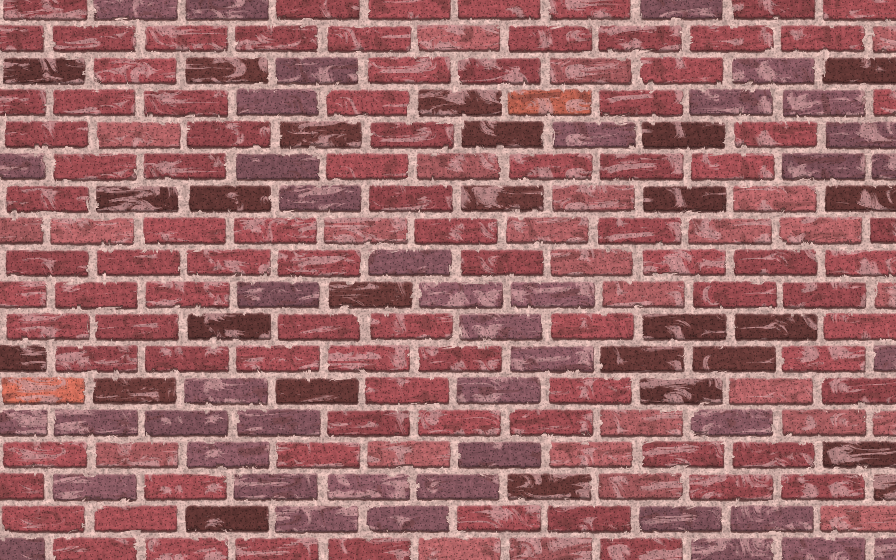
Give the GLSL for this texture, as a Shadertoy shader.

```glsl
// Weathered red brick wall in running bond with pale, shadowed mortar.
#define ROWS 17.49
#define BRICKS 6.154
#define HALF_SIZE vec2(0.0745, 0.0230)
#define ROUGHNESS 0.0016
#define WEAR 0.5
#define RED vec3(0.61, 0.30, 0.315)
#define PLUM vec3(0.52, 0.34, 0.37)
#define ROSE vec3(0.70, 0.42, 0.42)
#define DARK vec3(0.39, 0.22, 0.21)
#define ORANGE vec3(0.78, 0.41, 0.34)
#define PALE vec3(0.79, 0.60, 0.60)
#define MORTAR vec3(0.88, 0.73, 0.70)

float hash(vec2 p) {
    vec3 q = fract(p.xyx * vec3(0.1031, 0.1030, 0.0973));
    q += dot(q, q.yzx + 33.33);
    return fract((q.x + q.y) * q.z);
}

vec2 hash2(vec2 p) {
    return vec2(hash(p), hash(p + 57.3));
}

// Distance to the nearest scattered point
float cells(vec2 p) {
    vec2 base = floor(p);
    float nearest = 2.0;
    for (int y = -1; y <= 1; y++)
        for (int x = -1; x <= 1; x++) {
            vec2 cell = base + vec2(x, y);
            nearest = min(nearest, length(cell + hash2(cell) - p));
        }
    return nearest;
}

// Layered, warped sines, roughly -0.8 to 0.8
float waves(vec2 p) {
    float sum = 0.0, amplitude = 0.5;
    for (int i = 0; i < 5; i++) {
        p = mat2(0.8, 0.6, -0.6, 0.8) * p * 1.7 + 1.3;
        p += 0.8 * sin(p.yx * 1.1);
        sum += amplitude * sin(p.x) * sin(p.y);
        amplitude *= 0.65;
    }
    return sum;
}

float roundedBox(vec2 p, vec2 halfSize, float radius) {
    vec2 d = abs(p) - halfSize + radius;
    return length(max(d, 0.0)) + min(max(d.x, d.y), 0.0) - radius;
}

vec3 brickColor(vec2 p, vec2 id) {
    float tone = hash(id + 3.1);
    vec2 offset = id * 3.7;

    // Fired clay: mostly red, some rose, plum, dark and rare orange
    vec3 color = mix(RED, ROSE, step(0.46, tone) * 0.6);
    color = mix(color, PLUM, step(0.60, tone));
    color = mix(color, DARK, step(0.80, tone));
    color = mix(color, ORANGE, step(0.955, tone));
    color *= 0.92 + 0.16 * hash(id + 8.7);

    // Sooty and lime-washed patches
    float amount = hash(id + 21.4);
    float soot = smoothstep(0.15, 0.6, waves(p * vec2(30.0, 55.0) + offset + 4.0));
    float lime = waves(p * vec2(26.0, 60.0) + offset) + WEAR * (amount - 0.6);
    color = mix(color, DARK, 0.45 * soot);
    color = mix(color, PALE, 0.75 * smoothstep(0.1, 0.5, lime));

    // Grain and pits
    color *= 1.0 + 0.16 * waves(p * 150.0 + offset);
    color *= 0.72 + 0.28 * smoothstep(0.08, 0.28, cells(p * 140.0));
    return color;
}

void mainImage(out vec4 fragColor, in vec2 fragCoord) {
    float pixel = 1.0 / iResolution.y;
    vec2 p = fragCoord * pixel;

    // Running bond, counted from the top left
    vec2 grid = vec2(p.x * BRICKS, (1.0 - p.y) * ROWS + 0.306);
    float row = floor(grid.y);
    grid.x += mod(row, 2.0) * 0.46 + 0.05 * (hash(vec2(row, 4.0)) - 0.5);
    vec2 id = floor(grid);
    vec2 q = (fract(grid) - 0.5) / vec2(BRICKS, ROWS);

    // Uneven placement, size and broken edges
    q += (hash2(id) - 0.5) * vec2(0.004, 0.002);
    q += ROUGHNESS * vec2(waves(p * 90.0), waves(p * 90.0 + 7.0));
    vec2 halfSize = HALF_SIZE - hash2(id + 11.0) * vec2(0.002, 0.001);
    float chip = 0.005 * smoothstep(0.3, 0.7, waves(p * 42.0 + id));
    float edge = roundedBox(q, halfSize, 0.004) + chip;
    float shadowEdge = roundedBox(q - vec2(0.0006, 0.0026), halfSize, 0.004) + chip;

    // Sandy mortar with a shadow below each brick
    vec3 color = MORTAR * (0.95 + 0.20 * waves(p * 110.0));
    color *= 0.85 + 0.15 * smoothstep(0.1, 0.4, cells(p * 170.0));
    float shadow = 1.0 - smoothstep(-0.0012, 0.0018, shadowEdge);
    color = mix(color, DARK * 0.75, 0.8 * shadow);

    // Brick face, lit along the top and darkened along the bottom
    vec3 face = brickColor(p, id);
    float rim = smoothstep(-0.0045, 0.0, edge);
    float side = clamp(q.y / halfSize.y, -1.0, 1.0);
    face = mix(face, PALE, 0.35 * rim * max(-side, 0.0));
    face *= 1.0 - 0.4 * rim * max(side, 0.0);
    color = mix(color, face, 1.0 - smoothstep(-pixel, pixel, edge));

    fragColor = vec4(clamp(color, 0.0, 1.0), 1.0);
}
```
